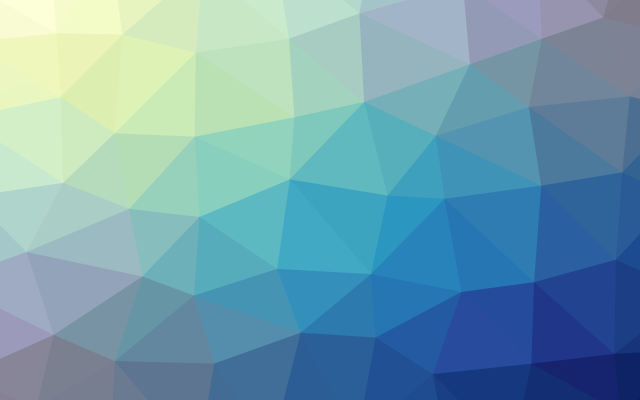
Give the GLSL for this background, as a WebGL 2 fragment shader.

```glsl
#version 300 es
precision highp float;

uniform vec2 u_resolution;
out vec4 fragColor;

const float CELL = 0.202;                 // mesh spacing, in canvas heights
const vec2 ORIGIN = vec2(0.113, 0.075);   // first mesh node, from the top left

// Colours from the top left to the bottom right: through the centre, and along the border
const vec3 SPINE[11] = vec3[11](
  vec3(1.0, 1.0, 0.86), vec3(0.95, 0.97, 0.72), vec3(0.87, 0.94, 0.70), vec3(0.75, 0.90, 0.71),
  vec3(0.53, 0.81, 0.74), vec3(0.31, 0.70, 0.76), vec3(0.17, 0.59, 0.76), vec3(0.14, 0.45, 0.70),
  vec3(0.15, 0.28, 0.61), vec3(0.10, 0.15, 0.47), vec3(0.03, 0.10, 0.35));
const vec3 RIM[11] = vec3[11](
  vec3(1.0, 1.0, 0.86), vec3(0.92, 0.96, 0.74), vec3(0.78, 0.91, 0.79), vec3(0.65, 0.80, 0.80),
  vec3(0.61, 0.61, 0.75), vec3(0.52, 0.50, 0.56), vec3(0.45, 0.50, 0.58), vec3(0.21, 0.40, 0.58),
  vec3(0.12, 0.31, 0.58), vec3(0.09, 0.21, 0.49), vec3(0.03, 0.10, 0.35));

vec2 hash22(vec2 p) {
  vec3 h = fract(p.xyx * vec3(0.1031, 0.1030, 0.0973));
  h += dot(h, h.yzx + 33.33);
  return fract((h.xx + h.yz) * h.zy);
}

vec3 ramp(vec3 stops[11], float t) {
  float x = clamp(t, 0.0, 1.0) * 10.0;
  int i = min(int(x), 9);
  return mix(stops[i], stops[i + 1], x - float(i));
}

// Smooth colour field; uv runs from the top left
vec3 colourField(vec2 uv) {
  uv = clamp(uv, 0.0, 1.0);
  float along = 0.5 * (uv.x + uv.y);
  float across = abs(uv.x - uv.y) / max(1.0 - abs(2.0 * along - 1.0), 0.001);
  return mix(ramp(SPINE, along), ramp(RIM, along), smoothstep(0.1, 1.0, across));
}

// Lattice node with random jitter and a wave that bends the rows
vec2 meshNode(vec2 id) {
  vec2 jitter = (hash22(id + 17.0) - 0.5) * vec2(0.52, 0.40);
  return id + jitter + vec2(0.0, 0.06 - 0.2 * cos(1.795 * id.x));
}

float edgeDistance(vec2 p, vec2 a, vec2 b) {
  return dot(p - a, normalize(vec2(a.y - b.y, b.x - a.x)));
}

// Adds one flat facet, weighted by its antialiased coverage
void addFacet(inout vec4 sum, vec2 p, vec2 a, vec2 b, vec2 c, float pixel) {
  float winding = sign((b.x - a.x) * (c.y - a.y) - (b.y - a.y) * (c.x - a.x));
  float inside = min(winding * edgeDistance(p, a, b),
                 min(winding * edgeDistance(p, b, c), winding * edgeDistance(p, c, a)));
  float coverage = clamp(inside / pixel + 0.5, 0.0, 1.0);
  if (coverage <= 0.0) return;
  vec2 centre = (a + b + c) / 3.0;
  vec2 uv = (centre * CELL + ORIGIN) / vec2(u_resolution.x / u_resolution.y, 1.0);
  float shade = 0.03 * (hash22(floor(centre * 64.0)).x - 0.5);
  sum += vec4(colourField(uv) + shade, 1.0) * coverage;
}

void main() {
  vec2 fromTop = vec2(gl_FragCoord.x, u_resolution.y - gl_FragCoord.y) / u_resolution.y;
  vec2 p = (fromTop - ORIGIN) / CELL;
  float pixel = 1.0 / (u_resolution.y * CELL);
  vec4 sum = vec4(colourField(gl_FragCoord.xy / u_resolution * vec2(1.0, -1.0) + vec2(0.0, 1.0)), 1.0) * 0.001;

  // Split each nearby bent cell along its shorter diagonal
  for (int y = -1; y <= 1; y++) {
    for (int x = -1; x <= 1; x++) {
      vec2 id = floor(p) + vec2(x, y);
      vec2 a = meshNode(id);
      vec2 b = meshNode(id + vec2(1.0, 0.0));
      vec2 c = meshNode(id + vec2(1.0, 1.0));
      vec2 d = meshNode(id + vec2(0.0, 1.0));
      if (distance(a, c) < distance(b, d)) {
        addFacet(sum, p, a, b, c, pixel);
        addFacet(sum, p, a, c, d, pixel);
      } else {
        addFacet(sum, p, a, b, d, pixel);
        addFacet(sum, p, b, c, d, pixel);
      }
    }
  }
  fragColor = vec4(sum.rgb / sum.a, 1.0);
}
```
